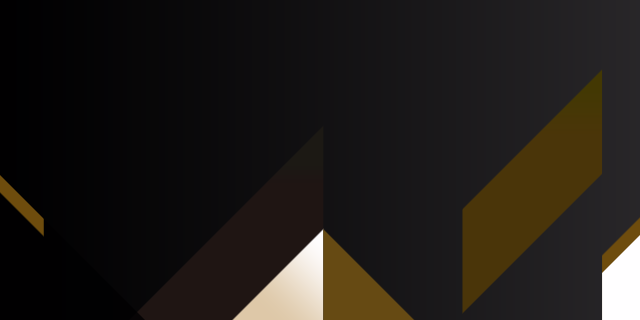
Write a Shadertoy shader that draws this background.

```glsl
const vec3 NIGHT = vec3(0.002, 0.0, 0.004);
const vec3 CHARCOAL = vec3(0.158, 0.150, 0.160);
const vec3 UMBER = vec3(0.120, 0.082, 0.076);
const vec3 UMBER_TIP = vec3(0.108, 0.098, 0.080);
const vec3 BRONZE = vec3(0.292, 0.208, 0.035);
const vec3 OLIVE = vec3(0.262, 0.220, 0.012);
const vec3 GOLD = vec3(0.400, 0.290, 0.075);
const vec3 AMBER = vec3(0.430, 0.300, 0.050);
const vec3 CREAM = vec3(0.870, 0.785, 0.660);
const vec3 WHITE = vec3(1.0, 0.995, 1.0);

// Vertical cuts, in units of the canvas height
const float LEFT_CUT = 0.1367;
const float RIDGE = 1.0104;
const float PANEL_LEFT = 1.4453;
const float PANEL_RIGHT = 1.8815;
const float FAR = 9.0;
const float SHADE_STRENGTH = 0.8;

// Smooth mask for lo < v < hi; the softness is one pixel
float band(float v, float lo, float hi) {
    float w = fwidth(v);
    return clamp((v - lo) / w + 0.5, 0.0, 1.0)
         * clamp((hi - v) / w + 0.5, 0.0, 1.0);
}

void mainImage(out vec4 fragColor, in vec2 fragCoord) {
    vec2 p = fragCoord / iResolution.y;
    float across = fragCoord.x / iResolution.x;
    float rise = p.x - p.y;  // constant along rising diagonals
    float fall = p.x + p.y;  // constant along falling diagonals

    // Backdrop
    vec3 color = mix(NIGHT, CHARCOAL, pow(across, 1.2));

    // Dark slope and pale peak left of the ridge
    float leftOfRidge = band(p.x, -FAR, RIDGE);
    vec3 umber = mix(UMBER, UMBER_TIP, smoothstep(0.42, 0.50, p.y));
    color = mix(color, umber, leftOfRidge * band(rise, 0.4036, FAR));
    vec3 pale = mix(CREAM, WHITE, smoothstep(0.85, 1.28, fall));
    color = mix(color, pale, leftOfRidge * band(rise, 0.7266, FAR));

    // Gold slope right of the ridge
    float rightOfRidge = band(p.x, RIDGE, FAR);
    color = mix(color, GOLD, rightOfRidge * band(fall, -FAR, 1.2943));

    // Slanted bronze panel
    vec3 bronze = mix(BRONZE, OLIVE, smoothstep(0.55, 0.74, p.y));
    float panel = band(p.x, PANEL_LEFT, PANEL_RIGHT) * band(rise, 1.0990, 1.4245);
    color = mix(color, bronze, panel);

    // Lower left shade and its gold trim
    color = mix(color, NIGHT, SHADE_STRENGTH * band(fall, -FAR, 0.4531));
    float leftTrim = band(p.x, -FAR, LEFT_CUT) * band(fall, 0.3984, 0.4531);
    color = mix(color, AMBER, leftTrim);

    // White corner with a gold trim
    float corner = band(p.x, PANEL_RIGHT, FAR);
    color = mix(color, AMBER, corner * band(rise, 1.6797, FAR));
    color = mix(color, WHITE, corner * band(rise, 1.7344, FAR));

    fragColor = vec4(color, 1.0);
}
```
